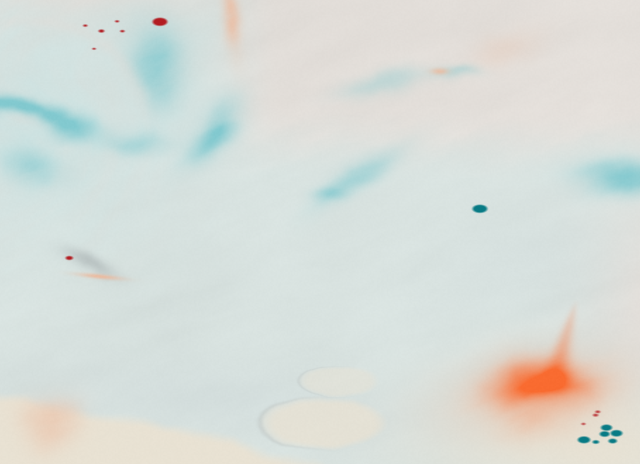
Give the GLSL for this background, as a Shadertoy shader.

```glsl
// Pale marbled wash: teal wisps, a swirl, a soft orange flare and tiny ink drops.

const vec3 COOL = vec3(0.845, 0.884, 0.874);
const vec3 WARM = vec3(0.888, 0.870, 0.851);
const vec3 CREAM = vec3(0.910, 0.884, 0.826);
const vec3 HAZE = vec3(0.800, 0.842, 0.845);
const vec3 TEAL = vec3(0.45, 0.77, 0.80);
const vec3 PEACH = vec3(0.925, 0.73, 0.62);
const vec3 ORANGE = vec3(0.98, 0.40, 0.16);
const vec3 INK_TEAL = vec3(0.03, 0.48, 0.52);
const vec3 INK_RED = vec3(0.70, 0.11, 0.13);
const float ASPECT = 1.3763;
const float WARP = 0.045;  // raggedness of the stains
const float GRAIN = 0.01;  // fine paper texture
const vec2 SWIRL = vec2(0.06, 0.75);
const vec2 FLARE = vec2(1.165, 0.165);

float hash(vec2 p) {
  vec3 q = fract(p.xyx * 0.1031);
  q += dot(q, q.yzx + 33.33);
  return fract((q.x + q.y) * q.z);
}

float noise(vec2 p) {
  vec2 i = floor(p), f = fract(p);
  f = f * f * (3.0 - 2.0 * f);
  return mix(mix(hash(i), hash(i + vec2(1, 0)), f.x),
             mix(hash(i + vec2(0, 1)), hash(i + 1.0), f.x), f.y);
}

float fbm(vec2 p) {
  float sum = 0.0, amp = 0.53;
  for (int i = 0; i < 4; i++) {
    sum += amp * noise(p);
    p = mat2(1.6, 1.2, -1.2, 1.6) * p + 7.3;
    amp *= 0.5;
  }
  return sum;
}

vec2 turn(vec2 p, float a) {
  return vec2(cos(a) * p.x + sin(a) * p.y, cos(a) * p.y - sin(a) * p.x);
}

// Soft blot: centre in xy, radii in zw, tilted by angle a
float stain(vec2 p, vec4 e, float a) {
  vec2 q = turn(p - e.xy, a) / e.zw;
  return exp(-dot(q, q));
}

// Distance from the centre of an ellipse, 1 on its outline
float oval(vec2 p, vec2 centre, vec2 radii) {
  return length((p - centre) / radii);
}

float ring(float d, float width) {
  d = (d - 1.0) / width;
  return exp(-d * d);
}

float drop(vec2 p, vec2 centre, float size) {
  float edge = max(0.0025, 1.0 / iResolution.y);
  return 1.0 - smoothstep(-edge, edge, length((p - centre) * vec2(0.55, 1)) - size);
}

// Scattered drops: centre in xy, spread in zw
float drops(vec2 p, vec4 area, float size, int count, float seed) {
  float cover = 0.0;
  for (int i = 0; i < count; i++) {
    vec2 k = vec2(float(i) * 3.0 + 1.0, seed);
    vec2 offset = 2.0 * vec2(hash(k), hash(k + 19.0)) - 1.0;
    float s = size * mix(0.4, 1.0, hash(k + 41.0));
    cover = max(cover, drop(p, area.xy + offset * area.zw, s));
  }
  return cover;
}

void mainImage(out vec4 fragColor, in vec2 fragCoord) {
  vec2 p = fragCoord / iResolution.xy * vec2(ASPECT, 1);
  vec2 w = p + WARP * (vec2(fbm(p * 7.0), fbm(p * 7.0 + 31.0)) - 0.5);
  float brush = fbm(turn(w, 0.35) * vec2(7, 24));

  // Cool and warm ground
  float warm = smoothstep(0.42, 0.6, w.x) * smoothstep(0.64, 0.8, w.y + 0.06 * brush);
  warm = max(warm, stain(w, vec4(0.2, 1.03, 0.3, 0.06), 0.0));
  warm = max(warm, stain(w, vec4(1.42, 0.36, 0.14, 0.22), 0.0));
  float haze = stain(w, vec4(0.55, 0.13, 0.5, 0.07), -0.1);
  haze += 0.6 * stain(w, vec4(1.12, 0.43, 0.2, 0.1), 0.2);
  vec3 col = mix(mix(COOL, WARM, warm), HAZE, 0.4 * haze);
  col += 0.025 * (brush - 0.5) + 0.03 * (fbm(p * 3.0) - 0.5);

  // Cream banks and outlined pools
  float cream = smoothstep(-0.012, 0.02, 0.14 - 0.1 * p.x - 0.14 * p.x * p.x - w.y);
  cream = max(cream, 0.9 * stain(w, vec4(1.28, 0.03, 0.34, 0.13), 0.0));
  for (float k = 0.0; k < 2.0; k++) {
    vec2 centre = vec2(0.70, 0.09) + k * vec2(0.03, 0.09);
    vec2 q = mix(p, w, 0.5);
    float d = oval(q, centre, vec2(0.14, 0.056) * (1.0 - 0.4 * k));
    cream = max(cream, (0.8 - 0.3 * k) * (1.0 - smoothstep(0.75, 1.1, d)));
    float left = 1.0 - smoothstep(-0.16, 0.06, q.x - centre.x);
    col = mix(col, HAZE * 0.9, 0.5 * left * ring(d, 0.05));
  }
  col = mix(col, CREAM, cream);

  // Swirl of pale streaks with a teal hook
  vec2 d = w - SWIRL;
  float r = length(d * vec2(0.8, 1));
  float streaks = fbm(turn(d, 3.5 * exp(-4.0 * r)) * vec2(7, 32));
  float reach = exp(-r * r * 14.0);
  float rim = oval(p, SWIRL, vec2(0.25, 0.205));
  float hook = ring(oval(w, vec2(0.01, 0.71), vec2(0.15, 0.062)), 0.27);
  hook *= smoothstep(0.68, 0.74, w.y);
  col += 0.035 * reach * (streaks - 0.45);
  col = mix(col, WARM, 0.4 * ring(rim, 0.06) * smoothstep(0.72, 0.85, p.y));

  // Teal wisps
  float teal = 0.75 * hook + 0.16 * reach * streaks;
  teal += 0.75 * smoothstep(0.9, 1.12, rim) * stain(w, vec4(0.34, 0.86, 0.055, 0.075), -0.3);
  teal += 0.75 * stain(w, vec4(0.455, 0.72, 0.075, 0.032), 0.9);
  teal += 0.4 * stain(w, vec4(0.07, 0.635, 0.055, 0.035), -0.3);
  teal += 0.35 * stain(w, vec4(0.28, 0.7, 0.07, 0.025), 0.0);
  teal += 0.55 * stain(w, vec4(0.775, 0.615, 0.09, 0.022), 0.65);
  teal += 0.45 * stain(w, vec4(0.72, 0.573, 0.035, 0.014), 0.0);
  teal += 0.35 * stain(w, vec4(0.82, 0.815, 0.08, 0.02), 0.2);
  teal += 0.4 * stain(w, vec4(0.98, 0.835, 0.05, 0.013), 0.0);
  teal += 0.85 * stain(w, vec4(1.35, 0.615, 0.09, 0.037), 0.0);
  col = mix(col, TEAL, clamp(teal * (0.5 + 0.9 * brush), 0.0, 0.85));
  col = mix(col, HAZE * 0.82, 0.6 * stain(w, vec4(0.185, 0.432, 0.055, 0.016), -0.35));

  // Peach tints and thin streaks
  float peach = 0.6 * stain(w, vec4(0.11, 0.09, 0.055, 0.045), 0.5);
  peach += 0.8 * stain(w, vec4(0.5, 0.98, 0.016, 0.075), 0.15);
  peach += 0.25 * stain(w, vec4(1.09, 0.89, 0.07, 0.03), 0.4);
  peach += 0.9 * stain(p, vec4(0.215, 0.404, 0.045, 0.005), -0.1);
  peach += 0.9 * stain(p, vec4(0.946, 0.846, 0.018, 0.007), 0.0);
  peach += 0.6 * stain(w, vec4(FLARE, 0.17, 0.075), 0.15);
  peach += 0.5 * stain(w, vec4(1.155, 0.085, 0.07, 0.04), 0.0);
  col = mix(col, PEACH, clamp(peach * (0.6 + 0.8 * brush), 0.0, 0.9));

  // Orange flare with a curved rising tip
  float rise = clamp((p.y - FLARE.y) / 0.19, 0.0, 1.0);
  float side = (p.x - FLARE.x - 0.02 - 0.055 * rise) / mix(0.045, 0.006, sqrt(rise));
  float tip = exp(-side * side) * (1.0 - rise) * smoothstep(-0.02, 0.03, p.y - FLARE.y);
  float flare = 1.05 * stain(w, vec4(FLARE, 0.085, 0.043), 0.0) + 0.7 * tip;
  col = mix(col, ORANGE, clamp(flare * (0.75 + 0.45 * brush), 0.0, 0.95));

  // Ink drops
  float blue = drop(p, vec2(1.032, 0.55), 0.0085);
  blue = max(blue, drops(p, vec4(1.305, 0.065, 0.05, 0.02), 0.008, 6, 5.0));
  float red = drop(p, vec2(0.344, 0.953), 0.0085);
  red = max(red, drop(p, vec2(0.149, 0.444), 0.004));
  red = max(red, drops(p, vec4(0.29, 0.935, 0.11, 0.05), 0.0035, 5, 11.0));
  red = max(red, 0.8 * drops(p, vec4(1.3, 0.08, 0.07, 0.06), 0.005, 3, 17.0));
  col = mix(mix(col, INK_TEAL, blue), INK_RED, red);

  col += GRAIN * (noise(p * 330.0) - 0.5);
  fragColor = vec4(clamp(col, 0.0, 1.0), 1.0);
}
```
